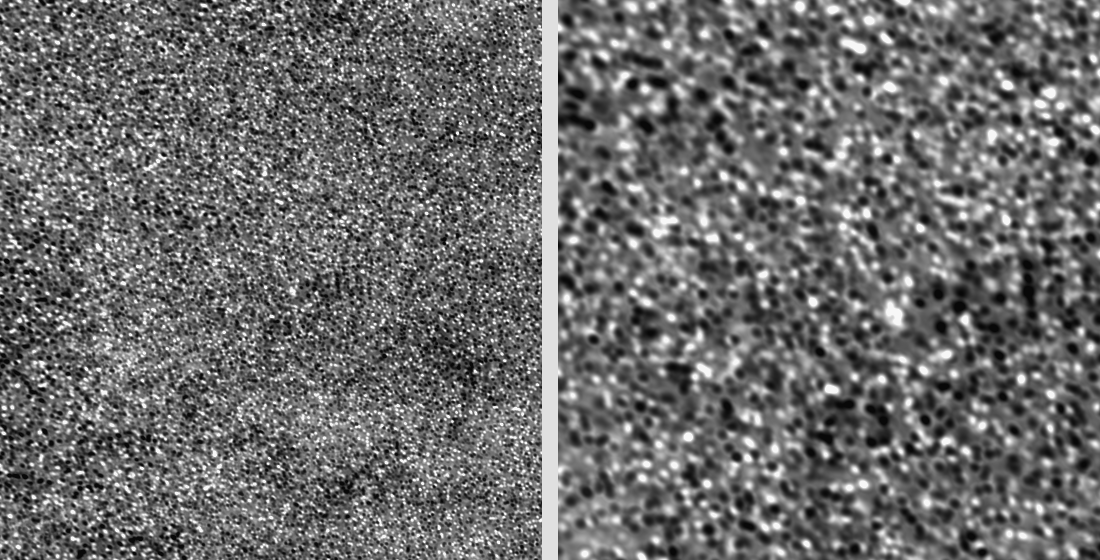
Left, the full canvas; right, a detail of the centre.
A WebGL 2 fragment shader for this texture:

```glsl
#version 300 es
precision highp float;
// Grey, rough ground made of dense grain. Two layers of scattered soft spots
// (fine and coarse, slightly stretched on a slant) are blended across the
// canvas, then shaded by broad bands, cloudy patches and dark crevices.

uniform vec2 u_resolution;
out vec4 fragColor;

const float FINE_CELLS = 168.0;     // grain cells per canvas height
const float COARSE_CELLS = 116.0;
const float FINE_SLANT = -0.75;     // grain directions in radians
const float COARSE_SLANT = -0.5;
const float FINE_STRETCH = 1.2;
const float COARSE_STRETCH = 1.4;
const float SPOT_DEVIATION = 0.33;  // spread of the raw spot sum
const float MEAN_GREY = 0.437;
const float CONTRAST = 0.188;
const float SKEW = 0.12;            // lengthens the bright tail
const float BAND_PERIOD = 0.44;
const float BAND_SLOPE = -0.12;
const float BAND_CENTRE = 0.69;
const float BAND_DEPTH = 0.04;
const float PATCH_DEPTH = 0.32;
const float CREVICE_DEPTH = 0.2;
const float TAU = 6.28319;

// Integer hash: three values in 0..1 for each cell and layer.
vec3 hash3(vec2 cell, uint layer) {
    uvec3 v = uvec3(uvec2(ivec2(cell)), layer) * 1664525u + 1013904223u;
    v.x += v.y * v.z;
    v.y += v.z * v.x;
    v.z += v.x * v.y;
    v ^= v >> 16u;
    v.x += v.y * v.z;
    v.y += v.z * v.x;
    v.z += v.x * v.y;
    return vec3(v >> 8u) / 16777216.0;
}

float valueNoise(vec2 p, uint layer) {
    vec2 cell = floor(p);
    vec2 f = fract(p);
    vec2 w = f * f * (3.0 - 2.0 * f);
    float a = hash3(cell, layer).x;
    float b = hash3(cell + vec2(1.0, 0.0), layer).x;
    float c = hash3(cell + vec2(0.0, 1.0), layer).x;
    float d = hash3(cell + vec2(1.0, 1.0), layer).x;
    return mix(mix(a, b, w.x), mix(c, d, w.x), w.y);
}

// Cloudy noise around zero.
float patches(vec2 p) {
    float sum = 0.0;
    float weight = 0.5;
    for (uint octave = 0u; octave < 4u; octave++) {
        sum += weight * (valueNoise(p, 10u + octave) - 0.5);
        p = mat2(0.8, 0.6, -0.6, 0.8) * p * 2.1;
        weight *= 0.6;
    }
    return sum;
}

// Sum of light and dark spots with a faint opposite rim, unit spread.
float grain(vec2 p, float cells, float slant, float stretch, uint layer) {
    float c = cos(slant);
    float s = sin(slant);
    vec2 q = mat2(c, -s, s, c) * p * cells;
    q *= vec2(inversesqrt(stretch), sqrt(stretch));
    vec2 home = floor(q);
    float sum = 0.0;
    for (int y = -1; y <= 1; y++) {
        for (int x = -1; x <= 1; x++) {
            vec2 cell = home + vec2(x, y);
            vec3 rnd = hash3(cell, layer);
            vec2 offset = q - cell - rnd.xy;
            float r2 = min(dot(offset, offset), 1.0);
            float falloff = 1.0 - r2;
            sum += (2.0 * rnd.z - 1.0) * falloff * falloff * (1.0 - 2.0 * r2);
        }
    }
    return sum / SPOT_DEVIATION;
}

void main() {
    vec2 p = gl_FragCoord.xy / u_resolution.y;

    // Coarse grain gathers on the left, fine grain on the right
    float cloud = patches(p * vec2(5.0, 8.0));
    float coarseness = smoothstep(0.85, 0.0, p.x + 0.9 * cloud);
    coarseness = mix(0.08, 0.95, coarseness);
    float fine = grain(p, FINE_CELLS, FINE_SLANT, FINE_STRETCH, 1u);
    float coarse = grain(p, COARSE_CELLS, COARSE_SLANT, COARSE_STRETCH, 2u);
    float g = fine * sqrt(1.0 - coarseness) + coarse * sqrt(coarseness);
    g += SKEW * (g * g - 1.0);

    // Broad slanting bands and cloudy patches
    float across = p.y - BAND_CENTRE - BAND_SLOPE * p.x;
    float shade = BAND_DEPTH * cos(TAU * across / BAND_PERIOD);
    shade += PATCH_DEPTH * cloud;

    // Small dark crevices, most of them low on the left
    float hollow = valueNoise(p * vec2(26.0, 38.0) + 3.0 * cloud, 20u);
    float low = smoothstep(0.55, 0.1, p.y) * smoothstep(1.2, 0.2, p.x);
    shade -= CREVICE_DEPTH * smoothstep(0.6, 0.95, hollow) * mix(0.25, 1.0, low);

    // Grain contrast eases off toward the right
    float contrast = CONTRAST * mix(0.93, 1.08, coarseness);
    float grey = clamp(MEAN_GREY + shade + contrast * g, 0.03, 0.97);
    fragColor = vec4(vec3(grey), 1.0);
}
```
